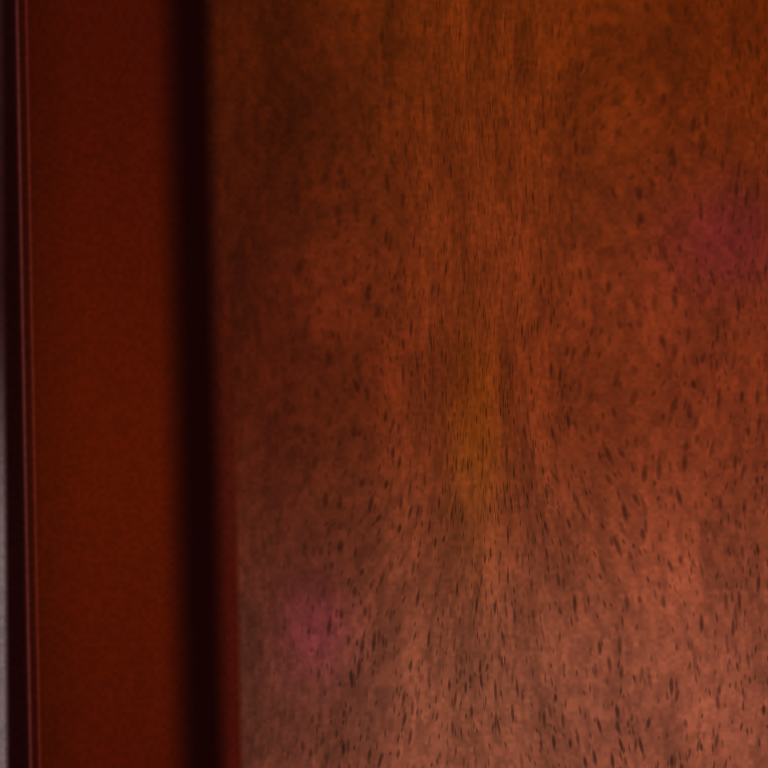
Reproduce this texture procedurally as a three.js fragment shader.

```glsl
// Polished reddish wood: a narrow moulding and a dark groove beside a wide panel.
// Broad colour gradients are shaded by sine-layered grain, then covered with
// elongated cellular pores that follow a grain fanning out near the bottom.
varying vec2 vUv;

vec2 hash2(vec2 p) {
  vec3 q = fract(vec3(p.xyx) * vec3(0.1031, 0.1030, 0.0973));
  q += dot(q, q.yzx + 33.33);
  return fract((q.xx + q.yz) * q.zy);
}

float band(float x, float centre, float width) {
  float d = (x - centre) / width;
  return exp(-d * d);
}

// Smooth cellular noise: softly blended random values of nearby cells, 0 to 1.
float cellNoise(vec2 p) {
  vec2 cell = floor(p), f = fract(p);
  float sum = 0.0, total = 0.0;
  for (int j = -1; j <= 1; j++) {
    for (int i = -1; i <= 1; i++) {
      vec2 o = vec2(float(i), float(j));
      vec2 h = hash2(cell + o);
      vec2 d = o + 0.2 + 0.6 * h - f;
      float w = exp(-5.0 * dot(d, d));
      sum += w * hash2(cell + o + 71.0).x;
      total += w;
    }
  }
  return sum / total;
}

// Darkness of scattered dashes; density is the share of cells holding one.
float pores(vec2 p, float density) {
  vec2 cell = floor(p), f = fract(p);
  float dark = 0.0;
  for (int j = -1; j <= 1; j++) {
    for (int i = -1; i <= 1; i++) {
      vec2 o = vec2(float(i), float(j));
      vec2 h = hash2(cell + o);
      vec2 kind = hash2(cell + o + 37.0);
      vec2 d = o + h - f;
      d.x += d.y * (h.y - 0.5) * 0.7;
      d /= vec2(0.24, 0.22 + 0.32 * kind.y);
      float dash = 1.0 - smoothstep(0.25, 1.2, length(d));
      dark = max(dark, dash * step(kind.x, density) * (0.4 + 0.6 * h.x));
    }
  }
  return dark;
}

// Blend three colours over three evenly spaced stops, t from 0 to 1.
vec3 ramp(vec3 a, vec3 b, vec3 c, float t) {
  return mix(mix(a, b, smoothstep(0.0, 0.5, t)), c, smoothstep(0.5, 1.0, t));
}

// Grain coordinate: lines spread apart sideways below a crown.
vec2 fanGrain(vec2 p, float crown) {
  float u = p.x - crown;
  float spread = 2.4 * min(p.y, 0.46) * exp(-u * u / 0.025);
  return vec2(u * (1.0 + spread) + 0.004 * sin(p.y * 17.0 + p.x * 9.0), p.y);
}

float streaks(vec2 g) {
  float wave = sin(g.x * 47.0 + 1.5 * sin(g.y * 4.0));
  wave += 0.7 * sin(g.x * 113.0 + 2.0 * sin(g.y * 6.0 + 1.0));
  return wave + 0.5 * sin(g.x * 241.0 + 2.0 * sin(g.y * 9.0));
}

vec3 panelColour(vec2 p) {
  float across = clamp((p.x - 0.29) / 0.66, 0.0, 1.0);
  vec3 low = ramp(vec3(0.37, 0.18, 0.13), vec3(0.50, 0.27, 0.19), vec3(0.54, 0.28, 0.20), across);
  vec3 middle = ramp(vec3(0.28, 0.09, 0.04), vec3(0.43, 0.17, 0.07), vec3(0.46, 0.18, 0.09), across);
  vec3 high = ramp(vec3(0.25, 0.08, 0.02), vec3(0.41, 0.16, 0.04), vec3(0.39, 0.14, 0.03), across);
  vec3 col = ramp(low, middle, high, clamp((p.y - 0.07) / 0.93, 0.0, 1.0));

  // Ruddy and violet stains, with a golden streak along the crown.
  col += vec3(0.0, -0.025, 0.05) * band(p.x, 0.95, 0.08) * band(p.y, 0.69, 0.07);
  col += vec3(-0.01, -0.03, 0.03) * band(p.x, 0.41, 0.05) * band(p.y, 0.18, 0.07);
  col += vec3(0.01, 0.02, -0.03) * band(p.x, 0.62, 0.035) * band(p.y, 0.43, 0.14);

  vec2 g = fanGrain(p, 0.63);
  col *= 1.0 + 0.022 * streaks(g);
  col *= 1.0 + 0.24 * (cellNoise(g * vec2(24.0, 9.0)) - 0.5);
  col *= 1.0 + 0.20 * (cellNoise(g * vec2(150.0, 65.0)) - 0.5);

  float visible = smoothstep(0.28, 0.48, p.x) * mix(0.45, 0.2, p.y);
  float dark = max(pores(g * vec2(80.0, 34.0), 0.38), 0.7 * pores(g * vec2(125.0, 60.0) + 9.0, 0.35));
  return col * (1.0 - visible * dark);
}

vec3 mouldingColour(vec2 p, float s) {
  vec3 col = mix(vec3(0.26, 0.055, 0.015), vec3(0.32, 0.078, 0.012), band(p.y, 0.38, 0.4));
  col *= 0.85 + 0.15 * smoothstep(0.035, 0.11, s);
  // Dark outer seam and two thin rounded highlights.
  col = mix(vec3(0.10, 0.018, 0.018), col, smoothstep(0.012, 0.045, s));
  col += vec3(0.17, 0.09, 0.08) * band(s, 0.022, 0.0028);
  col += vec3(0.10, 0.045, 0.04) * band(s, 0.034, 0.0025);
  vec3 outside = mix(vec3(0.43, 0.36, 0.36), vec3(0.17, 0.07, 0.07), smoothstep(0.25, 0.65, p.y));
  return mix(outside, col, smoothstep(0.004, 0.015, p.x + 0.006 * p.y));
}

void main() {
  vec2 p = vUv;
  float s = p.x - 0.018 * (1.0 - p.y);   // edges lean slightly
  vec3 col = mix(mouldingColour(p, s), panelColour(p), smoothstep(0.25, 0.27, s));

  // Reddish bevel beside the groove, stronger toward the bottom.
  float bevel = (1.0 - smoothstep(0.290, 0.302, s)) * smoothstep(0.75, 0.2, p.y);
  col = mix(col, vec3(0.26, 0.06, 0.03), bevel * step(0.25, s));

  float groove = smoothstep(0.192, 0.243, s) * (1.0 - smoothstep(0.257, 0.288, s));
  col = mix(col, vec3(0.09, 0.012, 0.01), groove);
  col *= 1.0 + 0.14 * (cellNoise(p * 190.0) - 0.5);
  gl_FragColor = vec4(col, 1.0);
}
```
